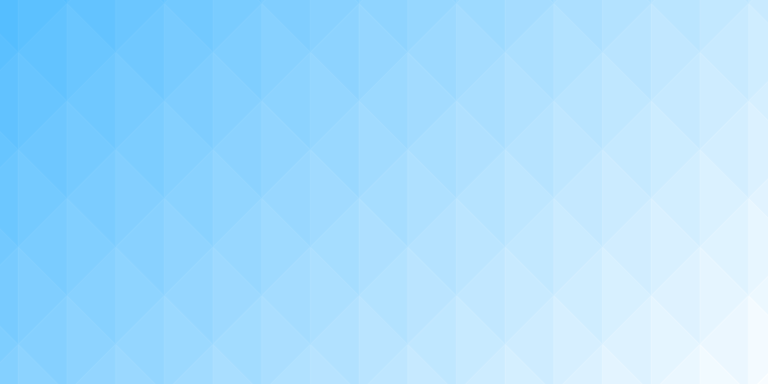
A Shadertoy shader for this background:

```glsl
// Pale blue low-poly backdrop: a lattice of diamonds, each split by a vertical
// edge into two flat triangles. Every triangle takes its colour from a diagonal
// sky-to-white ramp sampled at its middle, with faint light seams between.

const vec3 SKY = vec3(0.335, 0.745, 1.0);
const vec3 WHITE = vec3(1.0);
const vec2 ANCHOR = vec2(0.0473, 0.1360);  // a lattice vertex, from the top left
const float CELL = 0.1268;                 // half a diamond, in canvas heights
const vec2 RAMP = vec2(0.675, 0.275);      // whitening across and down
const float FACET = 0.008;                 // right halves lighter, left darker
const float SEAM_WIDTH = 0.022;            // in cells
const float SEAM_LIGHT = 0.035;
const int SAMPLES = 3;                     // antialiasing samples per axis

// Distance to the nearest even integer.
float evenDistance(float v) {
    return 2.0 * abs(fract(0.5 * v + 0.5) - 0.5);
}

// Colour at a point measured from the top left, in canvas heights.
vec3 facetColour(vec2 point, float aspect) {
    vec2 g = (point - ANCHOR) / CELL;

    // Diamond containing the point, found along the two diagonals
    vec2 diagonal = vec2(g.x + g.y, g.y - g.x);
    vec2 id = floor(0.5 * diagonal);
    vec2 diamondMid = vec2(id.x - id.y, id.x + id.y + 1.0);

    // Left or right half, and the middle of that triangle
    float side = g.x < diamondMid.x ? -1.0 : 1.0;
    vec2 triangleMid = diamondMid + vec2(side / 3.0, 0.0);
    vec2 uv = (ANCHOR + CELL * triangleMid) / vec2(aspect, 1.0);
    float whiteness = dot(uv, RAMP) + FACET * side;

    // Light seam along the closest triangle edge
    float slanted = min(evenDistance(diagonal.x), evenDistance(diagonal.y)) * 0.7071;
    float edge = min(abs(g.x - diamondMid.x), slanted);
    whiteness += SEAM_LIGHT * (1.0 - smoothstep(0.0, SEAM_WIDTH, edge));

    return mix(SKY, WHITE, clamp(whiteness, 0.0, 1.0));
}

void mainImage(out vec4 fragColor, in vec2 fragCoord) {
    float aspect = iResolution.x / iResolution.y;
    vec3 total = vec3(0.0);

    // Average a small grid of samples to smooth every edge
    for (int j = 0; j < SAMPLES; j++) {
        for (int i = 0; i < SAMPLES; i++) {
            vec2 offset = (vec2(float(i), float(j)) + 0.5) / float(SAMPLES) - 0.5;
            vec2 point = (fragCoord + offset) / iResolution.y;
            total += facetColour(vec2(point.x, 1.0 - point.y), aspect);
        }
    }
    fragColor = vec4(total / float(SAMPLES * SAMPLES), 1.0);
}
```
